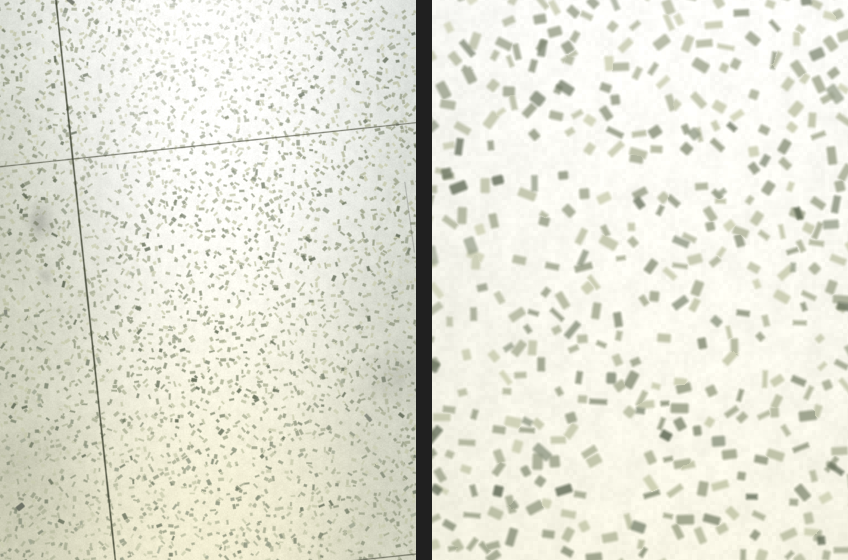
Left, the full canvas; right, a detail of the centre.
Reproduce this texture procedurally as a Shadertoy shader.

```glsl
const vec2 JOINT_CROSSING = vec2(0.130, 0.716);
const float TILE_SIZE = 0.766;
const float TILE_ANGLE = 0.1056;

mat2 rotation(float angle) {
    float c = cos(angle), s = sin(angle);
    return mat2(c, s, -s, c);
}

vec4 hash4(vec2 cell) {
    vec4 h = fract(cell.xyxy * vec4(0.1031, 0.1030, 0.0973, 0.1099));
    h += dot(h, h.wzxy + 33.33);
    return fract((h.xxyz + h.yzzw) * h.zywx);
}

// Layered sines, roughly -1 to 1
float mottle(vec2 p) {
    float sum = 0.0, weight = 0.5;
    for (int i = 0; i < 5; i++) {
        p = rotation(1.1) * p * 1.8 + 2.3;
        sum += weight * sin(p.x + 1.3 * sin(p.y)) * cos(p.y * 0.9);
        weight *= 0.65;
    }
    return sum;
}

float roundBox(vec2 p, vec2 halfSize, float radius) {
    vec2 d = abs(p) - halfSize + radius;
    return length(max(d, 0.0)) + min(max(d.x, d.y), 0.0) - radius;
}

float segmentDistance(vec2 p, vec2 a, vec2 b) {
    vec2 ab = b - a;
    return length(p - a - ab * clamp(dot(p - a, ab) / dot(ab, ab), 0.0, 1.0));
}

float cover(float dist, float blur) {
    return 1.0 - smoothstep(-blur, blur, dist);
}

float smudge(vec2 p, vec2 centre, vec2 radius) {
    vec2 d = (p - centre) / radius;
    return exp(-dot(d, d));
}

// Stone chips, one per occupied cell: x = coverage, y = tone
vec2 chipLayer(vec2 p, float scale, float density, vec2 halfSize, float blur) {
    vec2 cell = floor(p * scale), result = vec2(0.0);
    for (int j = -1; j <= 1; j++)
    for (int i = -1; i <= 1; i++) {
        vec2 id = cell + vec2(i, j);
        vec4 place = hash4(id + scale), form = hash4(id + scale + 71.7);
        if (place.x > density) continue;
        vec2 local = rotation(form.x * 6.283) * (p - (id + place.yz) / scale);
        vec2 size = halfSize * mix(vec2(0.6), vec2(1.35), form.yz);
        float mask = cover(roundBox(local, size, size.y * 0.5), blur);
        if (mask > result.x) result = vec2(mask, form.w);
    }
    return result;
}

vec3 addChips(vec3 base, vec2 chip, vec3 dark, vec3 pale, float strength) {
    return mix(base, mix(dark, pale, chip.y), chip.x * strength);
}

// Soft glare down the middle, cool at the top and warm at the bottom
float glare(vec2 p) {
    float width = mix(0.23, 0.29, smoothstep(0.5, 1.0, p.y));
    float d = (p.x - 0.37 - 0.025 * sin(p.y * 3.1)) / width;
    return exp(-d * d * d * d * 0.4 - d * d * 0.35);
}

vec3 floorColor(vec2 p, float shine) {
    vec3 side = mix(vec3(0.80, 0.80, 0.71), vec3(0.83, 0.85, 0.83),
                    clamp(p.y * 0.8 + p.x * 0.4, 0.0, 1.0));
    vec3 middle = mix(vec3(0.95, 0.935, 0.83), vec3(1.0, 1.0, 0.99),
                      smoothstep(0.0, 0.75, p.y));
    return mix(side, middle, shine);
}

void mainImage(out vec4 fragColor, in vec2 fragCoord) {
    vec2 p = fragCoord / iResolution.y;
    float pixel = 1.0 / iResolution.y;
    float blur = max(pixel, 0.0014);
    float shine = glare(p);

    // Ground with cloudy wear and fine grain
    vec3 color = floorColor(p, shine);
    float wear = mottle(p * 5.0);
    color += 0.025 * wear * (1.2 - shine);
    color += 0.018 * mottle(p * 75.0) + 0.025 * (hash4(floor(p * 380.0)).x - 0.5);

    // Fine, dark and rare large chips, washed out under the glare
    float washed = smudge(p, vec2(0.36, 0.98), vec2(0.20, 0.25));
    float strength = (0.78 + 0.15 * wear) * (1.0 - 0.55 * washed);
    color = addChips(color, chipLayer(p, 82.0, 0.62, vec2(0.0040, 0.0023), blur),
                     vec3(0.52, 0.55, 0.46), vec3(0.80, 0.81, 0.69), strength);
    color = addChips(color, chipLayer(p, 46.0, 0.24, vec2(0.0043, 0.0026), blur),
                     vec3(0.33, 0.37, 0.29), vec3(0.64, 0.67, 0.59), strength);
    color = addChips(color, chipLayer(p, 8.0, 0.13, vec2(0.0068, 0.0050), blur),
                     vec3(0.36, 0.38, 0.34), vec3(0.52, 0.54, 0.49), 0.9);

    // Scuffs and a faint scratch
    float dirt = smudge(p, vec2(0.072, 0.603), vec2(0.020, 0.026))
               + 0.6 * smudge(p, vec2(0.081, 0.508), vec2(0.012, 0.014))
               + 0.35 * smudge(p, vec2(0.695, 0.330), vec2(0.055, 0.045));
    color *= 1.0 - 0.20 * dirt * (0.8 + 0.4 * mottle(p * 60.0));
    float scratch = segmentDistance(p, vec2(0.723, 0.674), vec2(0.740, 0.550));
    color *= 1.0 - 0.22 * cover(scratch - 0.0008, blur);

    // Tile joints: the upright ones are wider and darker
    vec2 tile = (p - JOINT_CROSSING) * rotation(TILE_ANGLE);
    vec2 joint = abs(fract(tile / TILE_SIZE + 0.5) - 0.5) * TILE_SIZE;
    float ragged = 0.0003 * mottle(p * 45.0);
    float upright = cover(joint.x - 0.0014 - ragged, pixel);
    float level = cover(joint.y - 0.0009 - ragged, pixel);
    color = mix(color, vec3(0.36, 0.37, 0.31), 0.85 * level);
    color = mix(color, vec3(0.24, 0.26, 0.19), 0.88 * upright);

    fragColor = vec4(clamp(color, 0.0, 1.0), 1.0);
}
```
